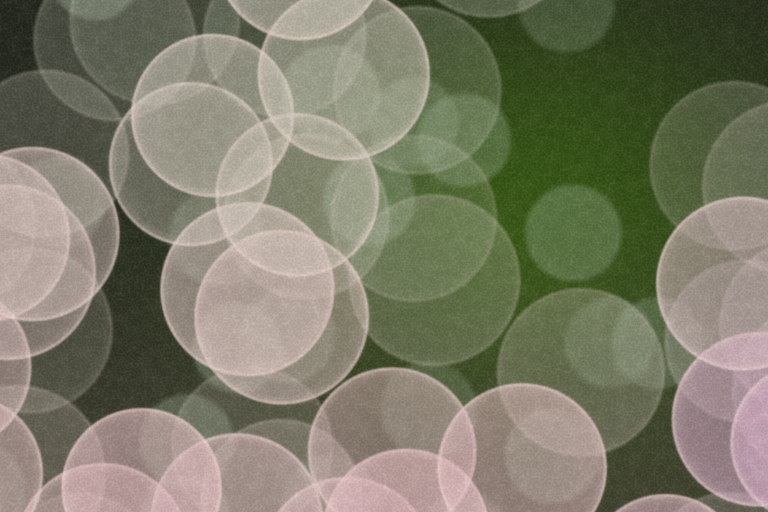
A Shadertoy shader for this background:

```glsl
vec3 hash3(vec2 p) {
    vec3 q = fract(vec3(p.xyx) * vec3(0.1031, 0.1030, 0.0973));
    q += dot(q, q.yxz + 33.33);
    return fract((q.xxy + q.yzz) * q.zyx);
}

// Distance to the nearest jittered cell point
float cellular(vec2 p) {
    vec2 cell = floor(p);
    float nearest = 2.0;
    for (int y = -1; y <= 1; y++)
    for (int x = -1; x <= 1; x++) {
        vec2 id = cell + vec2(x, y);
        nearest = min(nearest, length(id + hash3(id + 50.0).xy - p));
    }
    return nearest;
}

// Below 1 inside the green clearing and the dark upper corners
float crowding(vec2 c) {
    float clearing = length((c - vec2(1.12, 0.74)) / vec2(0.30, 0.46));
    float leftCorner = length(c - vec2(0.0, 1.0)) / 0.26;
    float rightCorner = length(c - vec2(1.5, 1.0)) / 0.40;
    return min(clearing, min(leftCorner, rightCorner));
}

// Cream near the top, rose below, lilac at the lower right
vec3 lightTint(vec2 c) {
    float low = 1.0 - smoothstep(0.1, 0.75, c.y);
    float side = smoothstep(0.5, 0.8, abs(c.x - 0.75));
    vec3 tint = mix(vec3(0.82, 0.79, 0.74), vec3(0.88, 0.73, 0.75), max(low, 0.6 * side));
    return mix(tint, vec3(0.83, 0.66, 0.79), 0.8 * low * smoothstep(1.1, 1.5, c.x));
}

// One layer of translucent discs on a jittered grid
vec3 addDiscs(vec3 col, vec2 p, float seed, float radius, float opacity,
              float rim, float blur, float minCrowding, float keep) {
    float pixel = 1.0 / iResolution.y;
    for (int y = -1; y <= 4; y++)
    for (int x = -1; x <= 6; x++) {
        vec2 id = vec2(x, y);
        vec3 rnd = hash3(id + seed);
        vec3 rnd2 = hash3(id + seed + 71.0);
        vec2 center = (id + 0.5 + 0.95 * (rnd.xy - 0.5)) * 0.25;
        if (rnd.z > keep || crowding(center) < minCrowding) continue;

        float size = radius * (0.95 + 0.1 * rnd2.x);
        float d = length(p - center) - size;
        float inside = 1.0 - smoothstep(-blur - pixel, blur + pixel, d);
        vec3 tint = mix(vec3(0.60, 0.67, 0.57), lightTint(center), smoothstep(0.0, 0.3, rim));
        float alpha = opacity * (0.75 + 0.5 * rnd2.y);
        alpha *= 0.92 + 0.12 * smoothstep(-size, 0.0, d);
        col = mix(col, tint, inside * alpha);

        // Crisp outer line, faint inner line and a soft glow
        float line = exp(-pow((d + 0.003) / (0.0022 + pixel), 2.0));
        float innerLine = exp(-pow((d + 0.012) / (0.002 + pixel), 2.0));
        float glow = inside * exp(-abs(d) / 0.012);
        float edge = rim * (0.65 * line + 0.12 * innerLine + 0.25 * glow);
        col = mix(col, vec3(0.93, 0.84, 0.82), edge);
    }
    return col;
}

void mainImage(out vec4 fragColor, in vec2 fragCoord) {
    vec2 p = fragCoord / iResolution.y;

    // Dark backdrop with a green pool of light
    vec2 q = (p - vec2(1.02, 0.56)) / vec2(0.52, 0.44);
    vec3 col = mix(vec3(0.16, 0.17, 0.135), vec3(0.23, 0.35, 0.10), exp(-dot(q, q)));
    col = mix(col, vec3(0.37, 0.36, 0.28), 0.45 * (1.0 - smoothstep(0.0, 0.7, p.y)));

    // Small blurred discs, faint large ones, then bright rimmed ones
    col = addDiscs(col, p, 13.0, 0.092, 0.32, 0.0, 0.006, 0.35, 0.65);
    col = addDiscs(col, p, 37.0, 0.165, 0.24, 0.15, 0.003, 0.82, 0.70);
    col = addDiscs(col, p, 91.0, 0.163, 0.45, 0.55, 0.001, 1.0, 0.88);

    // Paper grain and broad mottling
    float grain = 0.075 * (cellular(p * 190.0) - 0.48);
    float mottle = 0.035 * (cellular(p * 42.0) - 0.48);
    col += grain + mottle;

    fragColor = vec4(clamp(col, 0.0, 1.0), 1.0);
}
```
